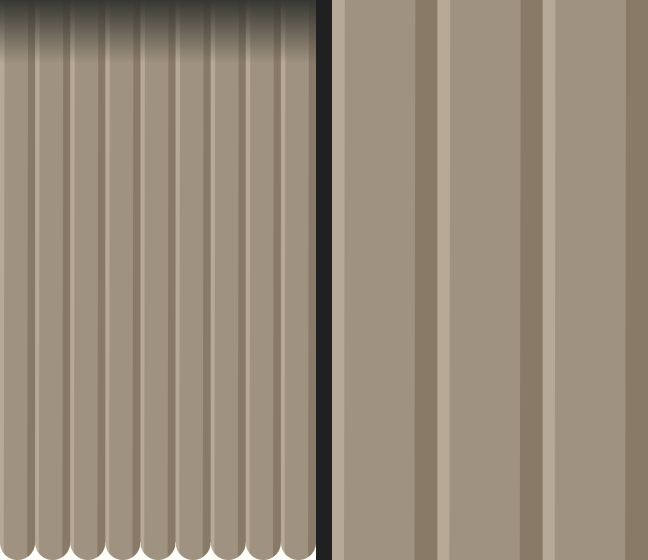
Left, the full canvas; right, a detail of the centre.
Write a Shadertoy shader that draws this pattern.

```glsl
// Row of tall fluted slats with rounded lower ends and a shaded top.

const float SLATS = 9.0;            // slats across the canvas
const float END_RADIUS = 0.5;       // lengths are in slat widths
const vec2 LIGHT_WIDTH = vec2(0.106, 0.130);  // at bottom, at top
const vec2 DARK_WIDTH = vec2(0.226, 0.200);   // at bottom, at top
const float SHADE_DEPTH = 1.80;
const float SHADE_STRENGTH = 0.96;

const vec3 FACE_COLOR = vec3(0.625, 0.572, 0.500);
const vec3 LIGHT_COLOR = vec3(0.714, 0.663, 0.588);
const vec3 DARK_COLOR = vec3(0.537, 0.478, 0.408);
const vec3 SHADE_COLOR = vec3(0.200, 0.200, 0.184);
const vec3 BACKGROUND = vec3(0.995, 0.995, 0.985);

// Antialiased inside of a signed distance
float coverage(float dist, float pixel) {
    return clamp(0.5 - dist / pixel, 0.0, 1.0);
}

// Signed distance to a vertical band that repeats once per slat
float bandDistance(float x, float center, float width) {
    return abs(fract(x - center + 0.5) - 0.5) - 0.5 * width;
}

// Inside of the slats: solid above, half discs at the lower ends
float slatMask(vec2 p, float pixel) {
    vec2 q = vec2(fract(p.x) - 0.5, p.y - END_RADIUS);
    float disc = coverage(length(q) - END_RADIUS, pixel);
    return max(disc, step(END_RADIUS, p.y));
}

void mainImage(out vec4 fragColor, in vec2 fragCoord) {
    float pixel = SLATS / iResolution.x;
    vec2 p = fragCoord * pixel;
    float top = iResolution.y * pixel;
    float height = p.y / top;

    // Lit left edge and shaded right edge, both slightly tapered
    float lightWidth = mix(LIGHT_WIDTH.x, LIGHT_WIDTH.y, height);
    float darkWidth = mix(DARK_WIDTH.x, DARK_WIDTH.y, height);
    float light = coverage(bandDistance(p.x, 0.5 * lightWidth, lightWidth), pixel);
    float dark = coverage(bandDistance(p.x, 1.0 - 0.5 * darkWidth, darkWidth), pixel);
    vec3 color = FACE_COLOR
        + light * (LIGHT_COLOR - FACE_COLOR)
        + dark * (DARK_COLOR - FACE_COLOR);

    // Shadow falling from the top edge
    float shade = clamp(1.0 - (top - p.y) / SHADE_DEPTH, 0.0, 1.0);
    color = mix(color, SHADE_COLOR, SHADE_STRENGTH * shade);

    color = mix(BACKGROUND, color, slatMask(p, pixel));
    fragColor = vec4(color, 1.0);
}
```
